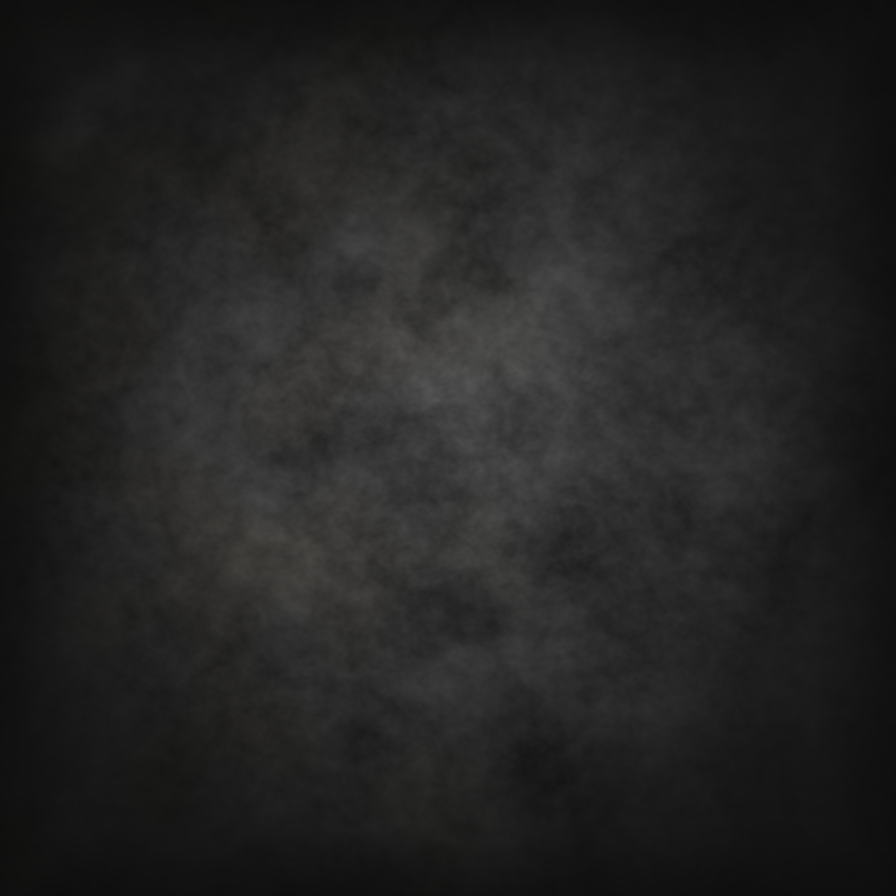
A Shadertoy shader for this background:

```glsl
#define GLOW_CENTER vec2(0.488, 0.515)
#define GLOW_RADIUS 0.372
#define GLOW_LEVEL 0.198
#define BASE_LEVEL 0.064
#define CLOUD_SCALE 5.0
#define CLOUD_CONTRAST 0.62
#define GRAIN_SCALE 46.0
#define GRAIN_CONTRAST 0.30
#define WARM_TINT vec3(1.015, 1.0, 0.955)
#define COOL_TINT vec3(1.0, 1.0, 1.003)

vec2 gradientAt(vec2 cell) {
    vec3 h = fract(cell.xyx * vec3(0.1031, 0.1030, 0.0973));
    h += dot(h, h.yzx + 33.33);
    float angle = 6.28318 * fract((h.x + h.y) * h.z);
    return vec2(cos(angle), sin(angle));
}

float gradientNoise(vec2 p) {
    vec2 i = floor(p), f = p - i;
    vec2 u = f * f * f * (f * (f * 6.0 - 15.0) + 10.0);
    vec2 e = vec2(0.0, 1.0);
    float low = mix(dot(gradientAt(i), f),
                    dot(gradientAt(i + e.yx), f - e.yx), u.x);
    float high = mix(dot(gradientAt(i + e.xy), f - e.xy),
                     dot(gradientAt(i + e.yy), f - e.yy), u.x);
    return mix(low, high, u.y);
}

float fbm(vec2 p, int octaves) {
    float sum = 0.0, amplitude = 0.5;
    for (int k = 0; k < octaves; k++) {
        sum += amplitude * gradientNoise(p);
        p = mat2(1.6, 1.2, -1.2, 1.6) * p + 17.3;
        amplitude *= 0.68;
    }
    return sum;
}

// Soft elliptical spot, 1 at its center
float softSpot(vec2 p, vec2 center, vec2 radius) {
    vec2 d = (p - center) / radius;
    return exp(-dot(d, d));
}

// Broad light and dark stains of the surface
float stains(vec2 p) {
    float light = softSpot(p, vec2(0.43, 0.73), vec2(0.07, 0.05))
                + softSpot(p, vec2(0.65, 0.66), vec2(0.06, 0.06))
                + softSpot(p, vec2(0.49, 0.245), vec2(0.05, 0.04))
                + softSpot(p, vec2(0.29, 0.35), vec2(0.07, 0.08))
                + softSpot(p, vec2(0.50, 0.12), vec2(0.08, 0.05));
    float dark = softSpot(p, vec2(0.39, 0.675), vec2(0.04, 0.03))
               + softSpot(p, vec2(0.34, 0.49), vec2(0.06, 0.04))
               + softSpot(p, vec2(0.48, 0.32), vec2(0.07, 0.035))
               + softSpot(p, vec2(0.55, 0.70), vec2(0.06, 0.04))
               + softSpot(p, vec2(0.63, 0.38), vec2(0.05, 0.04))
               + softSpot(p, vec2(0.61, 0.13), vec2(0.06, 0.05));
    return 0.12 * light - 0.20 * dark;
}

void mainImage(out vec4 fragColor, in vec2 fragCoord) {
    vec2 p = fragCoord / iResolution.xy;

    // Central glow fading to a dark border
    vec2 fromCenter = (p - GLOW_CENTER) / GLOW_RADIUS;
    float glow = exp(-dot(fromCenter, fromCenter));
    vec2 toEdge = min(p, 1.0 - p);
    float border = smoothstep(-0.02, 0.09, min(toEdge.x, toEdge.y));

    // Mottled clouds with ragged edges, then fine grain
    vec2 warp = vec2(gradientNoise(p * 14.0 + 3.1), gradientNoise(p * 14.0 + 41.7));
    vec2 ragged = p + 0.025 * warp;
    float clouds = fbm(ragged * CLOUD_SCALE + 8.4, 6);
    float grain = fbm(p * vec2(0.85, 1.0) * GRAIN_SCALE + 60.0, 3);
    float mottling = CLOUD_CONTRAST * clouds + GRAIN_CONTRAST * grain + stains(ragged);

    float level = BASE_LEVEL * mix(0.85, 1.0, border);
    level += GLOW_LEVEL * glow * mix(0.35, 1.0, border);
    level *= 1.0 + mottling * mix(0.35, 1.0, smoothstep(0.03, 0.4, glow));

    // Slanted smudge in the upper left corner
    vec2 smudge = mat2(0.707, -0.707, 0.707, 0.707) * (p - vec2(0.103, 0.877));
    level += 0.032 * softSpot(smudge, vec2(0.0), vec2(0.07, 0.028)) * (1.0 + 1.5 * clouds);

    // Faint warm tint, stronger in left-hand patches
    float warmth = smoothstep(0.75, 0.25, p.x) * smoothstep(-0.15, 0.2, gradientNoise(p * 7.0 + 25.0));
    fragColor = vec4(level * mix(COOL_TINT, WARM_TINT, warmth), 1.0);
}
```
